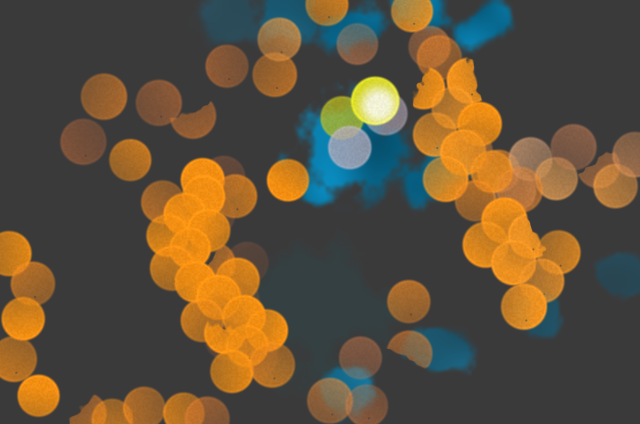
A WebGL 1 fragment shader for this background:

```glsl
precision highp float;
// Out-of-focus night lights: translucent orange discs strewn along drifting
// bands over charcoal, with soft blue noise-edged patches behind them.
// Each band places its discs by a hashed low-discrepancy walk along a line.

uniform vec2 u_resolution;

#define CHARCOAL vec3(0.23, 0.228, 0.23)
#define ORANGE vec3(0.95, 0.56, 0.07)
#define COPPER vec3(0.80, 0.43, 0.22)
#define LILAC vec3(0.70, 0.66, 0.72)
#define BLUE vec3(0.03, 0.43, 0.59)
#define LIME vec3(0.72, 0.72, 0.12)
#define DISC_RADIUS 0.051
#define EDGE 0.004
#define RIM 0.10
#define GRAIN 0.05
#define MAX_DISCS 20

float hash(vec2 p) {
  vec3 q = fract(p.xyx * 0.1031);
  q += dot(q, q.yzx + 33.33);
  return fract((q.x + q.y) * q.z);
}

float noise(vec2 p) {
  vec2 i = floor(p), f = fract(p);
  f = f * f * (3.0 - 2.0 * f);
  return mix(mix(hash(i), hash(i + vec2(1, 0)), f.x),
             mix(hash(i + vec2(0, 1)), hash(i + vec2(1, 1)), f.x), f.y);
}

float fbm(vec2 p) {
  float sum = 0.0, amp = 0.5;
  for (int i = 0; i < 4; i++) {
    sum += amp * noise(p);
    p = p * 2.03 + 7.1;
    amp *= 0.5;
  }
  return sum;
}

// Soft elliptical patch whose outline is pushed about by noise
float patchMask(vec2 p, vec2 center, vec2 size, float wobble) {
  float f = 1.0 - length((p - center) / size) + wobble;
  return smoothstep(0.0, 0.4, f);
}

vec3 backdrop(vec2 p) {
  float wobble = 1.5 * (fbm(p * 11.0 + 3.0) - 0.47);
  float m = patchMask(p, vec2(0.86, 0.62), vec2(0.18, 0.14), wobble);
  m = max(m, patchMask(p, vec2(1.05, 0.60), vec2(0.08, 0.08), wobble));
  // Row along the top, growing stronger to the right
  for (int i = 0; i < 5; i++) {
    float k = float(i);
    float strength = clamp(0.3 + 0.35 * k, 0.0, 1.0);
    vec2 center = vec2(0.53 + 0.155 * k, 0.94 + 0.04 * mod(k, 2.0));
    m = max(m, strength * patchMask(p, center, vec2(0.09, 0.075), wobble));
  }
  // Faint row low down
  for (int i = 0; i < 4; i++) {
    float k = float(i);
    vec2 center = vec2(0.82 + 0.22 * k, 0.08 + 0.09 * k);
    m = max(m, (0.75 - 0.13 * k) * patchMask(p, center, vec2(0.08, 0.06), wobble));
  }
  float haze = patchMask(p, vec2(0.75, 0.26), vec2(0.17, 0.2), wobble);
  vec3 col = mix(CHARCOAL, vec3(0.16, 0.29, 0.30), 0.35 * haze);
  vec3 glow = BLUE * (0.72 + 0.6 * noise(p * 9.0 + 5.0));
  return mix(col, glow, m);
}

// Blend one translucent disc with a thin bright rim and fine grain
vec3 disc(vec3 col, vec2 p, vec2 center, float radius, vec3 tint, float alpha) {
  float d = length(p - center);
  float cover = 1.0 - smoothstep(-EDGE, EDGE, d - radius);
  float rim = smoothstep(radius * 0.84, radius * 0.98, d);
  float grain = GRAIN * (noise(p * 260.0) - 0.5);
  vec3 light = tint * (1.0 + RIM * rim) + grain;
  return mix(col, light, cover * clamp(alpha, 0.0, 1.0));
}

// Discs scattered on both sides of the line from a to b
vec3 band(vec3 col, vec2 p, vec2 a, vec2 b, float spread, float count,
          float level, float cool, float seed) {
  vec2 side = normalize(vec2(a.y - b.y, b.x - a.x));
  for (int i = 0; i < MAX_DISCS; i++) {
    float k = float(i);
    if (k >= count) break;
    vec2 id = vec2(k * 3.7 + 1.0, seed * 17.3);
    float along = (k + 0.2 + 0.6 * hash(id)) / count;
    float across = 2.0 * fract(k * 0.618 + seed * 0.37) - 1.0;
    vec2 center = mix(a, b, along) + side * across * spread;
    vec2 q = p - center;
    float radius = DISC_RADIUS * (0.95 + 0.12 * hash(id + 5.0));

    float power = level * (0.65 + 0.55 * hash(id + 11.0));
    vec3 tint = mix(COPPER, ORANGE, smoothstep(0.35, 0.75, power));
    tint = mix(tint, LILAC, cool * hash(id + 19.0));

    // Uneven light across the disc; a few are torn by a ragged cut
    float angle = 6.2832 * hash(id + 23.0);
    vec2 dir = vec2(cos(angle), sin(angle));
    float alpha = power * (1.0 + 0.22 * dot(q, dir) / radius);
    float ragged = dot(q, dir) + 0.012 + 0.02 * (noise(p * 70.0) - 0.5);
    float torn = step(0.92, hash(id + 29.0));
    alpha *= mix(1.0, smoothstep(-EDGE, EDGE, ragged), torn);

    // Small dust speck
    vec2 speck = vec2(0.1, -0.6) * radius;
    float dust = 1.0 - smoothstep(0.001, 0.004, length(q - speck));
    alpha *= 1.0 - 0.5 * dust * step(0.6, hash(id + 31.0));
    col = disc(col, p, center, radius, tint, alpha);
  }
  return col;
}

void main() {
  vec2 p = gl_FragCoord.xy / u_resolution.y;
  vec3 col = backdrop(p);

  // Dim scattered bands
  col = band(col, p, vec2(0.12, 0.66), vec2(0.68, 0.84), 0.07, 6.0, 0.48, 0.0, 1.0);
  col = band(col, p, vec2(0.50, 0.60), vec2(0.58, 0.10), 0.05, 6.0, 0.22, 0.0, 2.0);
  col = band(col, p, vec2(0.66, 0.98), vec2(1.06, 0.86), 0.09, 5.0, 0.66, 0.3, 3.0);
  col = band(col, p, vec2(0.74, 0.03), vec2(1.02, 0.24), 0.08, 5.0, 0.60, 0.2, 4.0);
  col = band(col, p, vec2(1.10, 0.60), vec2(1.52, 0.60), 0.06, 9.0, 0.62, 0.9, 5.0);

  // Bright bands
  col = band(col, p, vec2(0.04, 0.44), vec2(0.08, 0.02), 0.04, 5.0, 0.82, 0.0, 6.0);
  col = band(col, p, vec2(0.17, 0.02), vec2(0.52, 0.03), 0.02, 5.0, 0.72, 0.0, 7.0);
  col = band(col, p, vec2(0.26, 0.59), vec2(0.78, 0.54), 0.04, 4.0, 0.94, 0.0, 8.0);
  col = band(col, p, vec2(0.40, 0.55), vec2(0.60, 0.11), 0.075, 18.0, 0.82, 0.0, 9.0);
  col = band(col, p, vec2(1.00, 0.86), vec2(1.29, 0.28), 0.085, 18.0, 0.80, 0.12, 10.0);

  // Pale and lime lights around one burnt-out highlight
  vec2 hot = vec2(0.885, 0.762);
  col = disc(col, p, hot + vec2(0.025, -0.03), DISC_RADIUS, LILAC, 0.6);
  col = disc(col, p, hot - vec2(0.078, 0.04), DISC_RADIUS, LIME, 0.75);
  col = disc(col, p, hot - vec2(0.06, 0.11), DISC_RADIUS, LILAC, 0.78);
  float core = 1.0 - smoothstep(0.3, 1.0, length(p - hot - vec2(0.008, -0.01)) / 0.062);
  col = disc(col, p, hot, 0.057, mix(LIME * 1.2, vec3(0.97, 0.97, 0.86), core), 0.96);

  gl_FragColor = vec4(clamp(col, 0.0, 1.0), 1.0);
}
```
